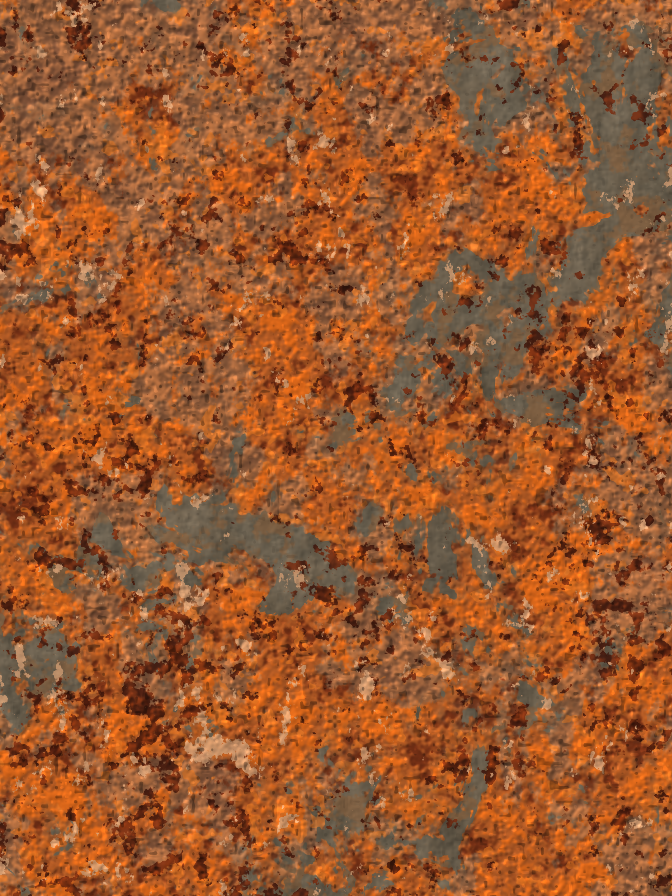
A WebGL 1 fragment shader for this texture:

```glsl
precision highp float;

// Rusted sheet metal: layered fractal noise gives grainy orange rust, dusty
// brown stains, small dark pits and pale flakes. A diagonal band of ragged
// holes in the rust exposes grey steel, and a slight relief lights the grain.

uniform vec2 u_resolution;

float hash(vec2 p) {
  vec3 q = fract(p.xyx * 0.1031);
  q += dot(q, q.yzx + 33.33);
  return fract((q.x + q.y) * q.z);
}

float noise(vec2 p) {
  vec2 cell = floor(p);
  vec2 f = fract(p);
  f = f * f * (3.0 - 2.0 * f);
  float low = mix(hash(cell), hash(cell + vec2(1.0, 0.0)), f.x);
  float high = mix(hash(cell + vec2(0.0, 1.0)), hash(cell + 1.0), f.x);
  return mix(low, high, f.y);
}

// Rough fractal noise, normalised to average one half
float fbm(vec2 p, int octaves) {
  float sum = 0.0;
  float total = 0.0;
  float weight = 1.0;
  for (int i = 0; i < 7; i++) {
    if (i >= octaves) break;
    sum += weight * noise(p);
    total += weight;
    weight *= 0.66;
    p = mat2(1.6, 1.2, -1.2, 1.6) * p + 17.3;
  }
  return sum / total;
}

float grainHeight(vec2 p) {
  return fbm(p * 115.0 + 40.0, 2);
}

// Soft round influence around a centre
float blob(vec2 p, vec2 center, vec2 radius) {
  vec2 d = (p - center) / radius;
  return exp(-dot(d, d));
}

vec3 rustColor(vec2 p, float grain) {
  float crust = fbm(p * 30.0 + 9.0, 4);
  float tone = 0.54 + (crust - 0.5) * 1.3 + (grain - 0.5) * 0.8;
  vec3 color = mix(vec3(0.44, 0.18, 0.08), vec3(0.67, 0.34, 0.14), smoothstep(0.12, 0.46, tone));
  color = mix(color, vec3(0.83, 0.39, 0.10), smoothstep(0.48, 0.80, tone));

  // Dusty brown stains in small tatters, thickest along the top
  float dust = fbm(p * vec2(19.0, 16.0) + 61.0, 6) + 0.13 * smoothstep(0.78, 1.0, p.y);
  vec3 dustColor = mix(vec3(0.46, 0.32, 0.23), vec3(0.69, 0.45, 0.29), smoothstep(0.25, 0.75, grain));
  color = mix(color, dustColor, 0.8 * smoothstep(0.50, 0.60, dust));

  // Glowing orange flecks
  float fleck = fbm(p * 60.0 + 83.0, 3);
  return mix(color, vec3(0.88, 0.46, 0.14), 0.6 * smoothstep(0.64, 0.72, fleck));
}

// How far the rust has peeled: high values bare the steel
float peelLevel(vec2 p) {
  vec2 warp = vec2(noise(p * 14.0), noise(p * 14.0 + 31.0)) - 0.5;
  float offBand = (p.y - 0.23 - 0.75 * p.x) / 0.12;
  float level = fbm(p * vec2(9.0, 8.0) + warp * 0.8 + 5.0, 6);
  level += 0.38 * (fbm(p * vec2(42.0, 34.0) + 150.0, 4) - 0.5);
  level += 0.09 * exp(-offBand * offBand);
  level += 0.12 * blob(p, vec2(0.57, 0.66), vec2(0.09, 0.12));
  level += 0.12 * blob(p, vec2(0.43, 0.52), vec2(0.10, 0.05));
  return level + 0.16 * blob(p, vec2(0.19, 0.38), vec2(0.18, 0.06));
}

void main() {
  vec2 p = gl_FragCoord.xy / u_resolution.y;
  float grain = grainHeight(p);
  float relief = grainHeight(p + vec2(-0.0015, 0.002)) - grain;
  vec3 color = rustColor(p, grain);

  // Bare steel with faint upright streaks, ringed by a thin grey film
  float streak = fbm(p * vec2(45.0, 14.0), 4);
  float shade = 0.5 + (streak - 0.5) * 1.4 + (grain - 0.5) * 0.5;
  vec3 steel = mix(vec3(0.31, 0.29, 0.24), vec3(0.47, 0.43, 0.36), shade);
  steel = mix(steel, vec3(0.54, 0.36, 0.21), 0.5 * smoothstep(0.52, 0.66, fbm(p * 40.0 + 12.0, 4)));
  float peel = peelLevel(p);
  float bare = smoothstep(0.650, 0.685, peel);
  color = mix(color, steel, 0.25 * smoothstep(0.54, 0.66, peel));
  color = mix(color, steel, 0.94 * bare);

  // Small dark red pits gathered in loose clusters
  float pit = fbm(p * 62.0 + 120.0, 4) + 0.40 * (fbm(p * 7.0 + 70.0, 3) - 0.5);
  pit += 0.08 * blob(p, vec2(0.43, 0.36), vec2(0.10, 0.10));
  pit += 0.08 * blob(p, vec2(0.13, 0.30), vec2(0.12, 0.09));
  vec3 pitColor = mix(vec3(0.24, 0.08, 0.04), vec3(0.47, 0.17, 0.06), smoothstep(0.3, 0.7, grain));
  color = mix(color, pitColor, 0.85 * smoothstep(0.655, 0.715, pit));

  // Pale flakes, mostly low and to the left
  float flake = fbm(p * vec2(44.0, 36.0) + 200.0, 5);
  flake += 0.08 * blob(p, vec2(0.20, 0.23), vec2(0.25, 0.14));
  flake += 0.08 * blob(p, vec2(0.03, 0.74), vec2(0.07, 0.10));
  color = mix(color, vec3(0.80, 0.60, 0.44), 0.85 * smoothstep(0.70, 0.745, flake));

  // Fine dark and light specks
  float speck = noise(p * 190.0 + 300.0);
  color *= 1.0 - (0.32 * smoothstep(0.74, 0.92, speck) - 0.18 * smoothstep(0.26, 0.08, speck)) * (1.0 - 0.7 * bare);

  // Light on the grain, calmer where the steel is bare
  color *= 1.0 - relief * mix(0.75, 0.2, bare);
  gl_FragColor = vec4(clamp(color, 0.0, 1.0), 1.0);
}
```
